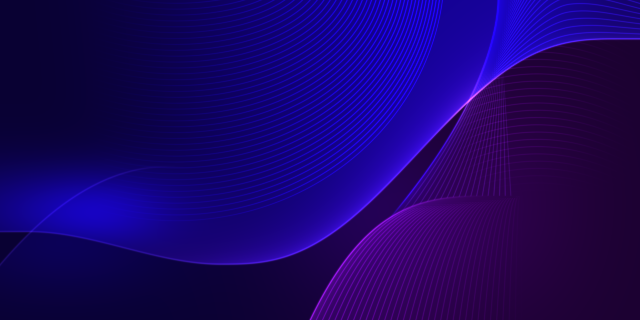
A Shadertoy shader for this background:

```glsl
const vec3 NIGHT = vec3(0.035, 0.004, 0.20);
const vec3 ROYAL = vec3(0.075, 0.005, 0.57);
const vec3 ELECTRIC = vec3(0.09, 0.015, 0.96);
const vec3 VIOLET = vec3(0.38, 0.20, 0.86);
const vec3 MAGENTA = vec3(0.56, 0.03, 0.80);
const vec3 PINK = vec3(0.88, 0.42, 0.90);
const vec3 PLUM = vec3(0.105, 0.003, 0.19);
const float EDGE_WIDTH = 0.003;
const float THREAD_WIDTH = 0.0022;
const float BOWL_LINES = 43.0;
const float FAN_LINES = 8.0;
const float MESH_LINES = 18.0;
const float VEIL_LINES = 34.0;

// Height of the long wave
float waveHeight(float x) {
    float fall = mix(0.276, 0.174, smoothstep(0.09, 0.69, x));
    float t = clamp((x - 0.69) / 1.24, 0.0, 1.0);
    return fall + 0.704 * t * t * t * (t * (6.0 * t - 15.0) + 10.0);
}

// Horizontal place of the folded strand
float foldX(float y) {
    return 1.557 - 0.65 * pow(max(1.0 - y, 0.0), 1.7);
}

// Left border of the lower veil
float veilX(float y) {
    return 1.56 - pow(max(0.388 - y, 0.0) / 2.066, 0.3145);
}

float glow(vec2 p, vec2 center, vec2 radius) {
    vec2 q = (p - center) / radius;
    return exp(-dot(q, q));
}

float stroke(float d, float width) {
    float w = max(width, 0.7 / iResolution.y);
    return exp(-d * d / (w * w));
}

// Thin lines at the whole values of a field
float threads(float field) {
    float slope = length(vec2(dFdx(field), dFdy(field))) * iResolution.y;
    float d = abs(fract(field + 0.5) - 0.5) / max(slope, 0.001);
    return stroke(d, THREAD_WIDTH) * (1.0 - smoothstep(120.0, 300.0, slope));
}

void mainImage(out vec4 fragColor, in vec2 fragCoord) {
    float pixel = 1.0 / iResolution.y;
    vec2 p = fragCoord * pixel;
    p.x *= 2.0 * iResolution.y / iResolution.x;

    // Signed distances to the main curves
    float wave = waveHeight(p.x);
    float waveSlope = (waveHeight(p.x + 0.005) - waveHeight(p.x - 0.005)) / 0.01;
    float dWave = (p.y - wave) * inversesqrt(1.0 + waveSlope * waveSlope);
    float fold = foldX(p.y);
    float foldSlope = (foldX(p.y + 0.005) - foldX(p.y - 0.005)) / 0.01;
    float dFold = (p.x - fold) * inversesqrt(1.0 + foldSlope * foldSlope);
    float reach = max(1.56 - p.x, 0.0);
    float veilTop = 0.388 - 2.066 * pow(reach, 3.18);
    float veilSlope = 6.57 * pow(reach, 2.18);
    float dVeil = (veilTop - p.y) * inversesqrt(1.0 + veilSlope * veilSlope);
    float bump = 0.479 - 1.135 * (p.x - 0.52) * (p.x - 0.52);
    float dBump = (p.y - bump) * inversesqrt(1.0 + pow(2.27 * (p.x - 0.52), 2.0));

    float above = smoothstep(-pixel, pixel, dWave);
    float right = smoothstep(-pixel, pixel, dFold);
    float inVeil = smoothstep(-pixel, pixel, dVeil);
    float inBump = smoothstep(pixel, -pixel, dBump);

    // Blue upper field
    vec3 upper = mix(NIGHT, ROYAL, smoothstep(0.15, 1.5, p.x + 0.1 * p.y));
    upper += ELECTRIC * 0.40 * glow(p, vec2(0.30, 0.335), vec2(0.25, 0.12));
    upper += ELECTRIC * 0.22 * glow(p, vec2(0.05, 0.35), vec2(0.45, 0.15));
    upper += vec3(0.10, 0.01, 0.22) * exp(-max(dWave, 0.0) / 0.10) * smoothstep(0.2, 0.9, p.x);
    vec3 corner = mix(vec3(0.09, 0.01, 0.68), vec3(0.08, 0.01, 0.42), smoothstep(1.55, 2.0, p.x));
    upper = mix(upper, corner, right);

    // Dark lower field
    vec3 lower = mix(NIGHT, PLUM, smoothstep(0.45, 1.5, p.x));
    lower += vec3(0.01, 0.0, 0.14) * inBump * glow(p, vec2(0.2, 0.24), vec2(0.35, 0.16));
    lower += vec3(0.05, 0.0, 0.14) * glow(p, vec2(1.16, 0.34), vec2(0.32, 0.28));
    lower += vec3(0.06, 0.0, 0.08) * right * glow(p, vec2(1.56, 0.36), vec2(0.3, 0.4));
    float veilFade = 1.0 - smoothstep(0.98, 1.65, p.x);
    lower += MAGENTA * 0.17 * inVeil * veilFade;
    vec3 color = mix(lower, upper, above);

    // Nested bowl of blue threads
    vec2 bowl = (vec2(0.55, 1.1) - p) / vec2(0.84, 0.79);
    bowl *= bowl;
    float level = 0.5 * (bowl.x + sqrt(bowl.x * bowl.x + 4.0 * bowl.y));
    float bowlFade = smoothstep(0.45, 1.35, p.x);
    float bowlLight = (0.07 + 0.42 * bowlFade) * smoothstep(0.25, 0.6, p.x);
    color += ELECTRIC * bowlLight * threads(level * BOWL_LINES)
        * smoothstep(1.01, 0.995, level) * above;

    // Fan of arcs above the crest, fainter arcs below
    float spread = 0.19 * smoothstep(1.43, 1.78, p.x) * (1.0 - 0.5 * smoothstep(1.75, 2.15, p.x)) + 0.002;
    float fan = threads((p.y - wave) / spread * FAN_LINES);
    color += mix(ELECTRIC, VIOLET, 0.4) * 0.28 * fan * above * right;
    float arcs = threads((p.y - 0.86 + 0.9 * pow(p.x - 1.68, 2.0)) * 44.0);
    float arcFade = smoothstep(1.40, 1.56, p.x) * smoothstep(2.0, 1.6, p.x) * smoothstep(0.38, 0.6, p.y);
    color += MAGENTA * 0.15 * arcs * arcFade * (1.0 - above) * right;

    // Mesh beside the fold
    float foldFade = smoothstep(0.29, 0.4, p.y);
    float meshEnd = 1.56 + 0.06 * (1.0 - p.y);
    float across = (p.x - fold) / max(meshEnd - fold, 0.02);
    float mesh = threads(across * MESH_LINES) * right * smoothstep(1.04, 0.98, across);
    color += mix(VIOLET, MAGENTA, 0.4) * 0.19 * mesh * (1.0 - inVeil) * foldFade;

    // Veil of steep threads
    float left = veilX(p.y);
    float veilPlace = (p.x - left) / (1.63 - left);
    float veil = threads(veilPlace * VEIL_LINES) * inVeil * smoothstep(1.02, 0.9, veilPlace);
    color += MAGENTA * (0.06 + 0.24 * veilFade) * veil;

    // Luminous edges
    float crossing = glow(p, vec2(1.47, 0.69), vec2(0.13, 0.11));
    float waveLight = 0.22 + 0.20 * smoothstep(0.3, 1.0, p.x);
    vec3 waveColor = mix(VIOLET, PINK, crossing);
    color += waveColor * (waveLight + 0.3 * crossing) * stroke(dWave, EDGE_WIDTH);
    color += waveColor * 0.17 * above * exp(-max(dWave, 0.0) / 0.025) * smoothstep(0.3, 1.2, p.x);
    color += mix(ELECTRIC, PINK, 0.5 * crossing) * foldFade
        * (0.42 * stroke(dFold, EDGE_WIDTH) + 0.22 * right * exp(-max(dFold, 0.0) / 0.025));
    float veilEdge = stroke(dVeil, EDGE_WIDTH) + 0.35 * inVeil * exp(-max(dVeil, 0.0) / 0.03);
    color += mix(MAGENTA, PINK, 0.25) * 0.45 * veilEdge * smoothstep(1.56, 1.10, p.x);
    color += VIOLET * 0.18 * stroke(dBump, EDGE_WIDTH) * smoothstep(0.62, 0.3, p.x);

    fragColor = vec4(clamp(color, 0.0, 1.0), 1.0);
}
```
